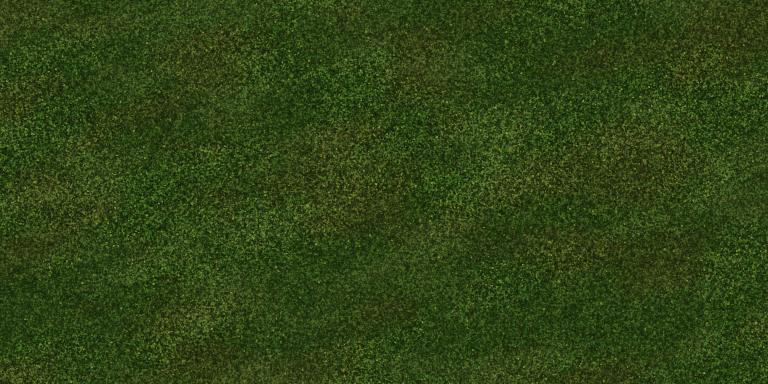
This texture is drawn by a WebGL 2 fragment shader. Its source:

```glsl
#version 300 es
precision highp float;

uniform vec2 u_resolution;
out vec4 fragColor;

float hash(vec2 cell, float seed) {
    uvec2 q = uvec2(ivec2(cell) + 4096) * uvec2(1597u, 3079u);
    uint n = (q.x ^ (q.y << 7)) + uint(seed) * 7919u;
    n = (n ^ (n >> 15)) * 73856093u;
    n = (n ^ (n >> 13)) * 19349663u;
    n ^= n >> 16;
    return float(n & 0xffffu) / 65535.0;
}

float valueNoise(vec2 p, float seed) {
    vec2 i = floor(p), f = fract(p);
    f = f * f * (3.0 - 2.0 * f);
    float low = mix(hash(i, seed), hash(i + vec2(1, 0), seed), f.x);
    float high = mix(hash(i + vec2(0, 1), seed), hash(i + vec2(1, 1), seed), f.x);
    return mix(low, high, f.y);
}

float fbm(vec2 p, float seed) {
    float sum = 0.0, weight = 0.5;
    for (int octave = 0; octave < 5; octave++) {
        sum += weight * valueNoise(p, seed + float(octave));
        p = mat2(1.9, 0.6, -0.6, 1.9) * p + 3.7;
        weight *= 0.55;
    }
    return sum / 1.055;
}

mat2 rotation(float angle) {
    float c = cos(angle), s = sin(angle);
    return mat2(c, s, -s, c);
}

// Jittered dots: x is coverage, y is a random tint of the strongest dot.
vec2 flecks(vec2 p, float cells, float chance, float seed) {
    vec2 q = p * cells, home = floor(q), best = vec2(0.0);
    float soft = 0.5 * cells / u_resolution.y;
    for (int y = -1; y <= 1; y++) {
        for (int x = -1; x <= 1; x++) {
            vec2 cell = home + vec2(x, y);
            if (hash(cell, seed) > chance) continue;
            vec2 d = q - cell - vec2(hash(cell, seed + 1.0), hash(cell, seed + 2.0));
            d = rotation(6.28 * hash(cell, seed + 3.0)) * d * vec2(1.0, 1.3);
            float radius = mix(0.2, 0.38, hash(cell, seed + 4.0));
            float cover = 1.0 - smoothstep(radius - soft, radius + soft, length(d));
            if (cover > best.x) best = vec2(cover, hash(cell, seed + 5.0));
        }
    }
    return best;
}

void main() {
    vec2 p = gl_FragCoord.xy / u_resolution.y;

    // Broad drifts, stretched along a gently rising diagonal
    vec2 drift = rotation(-0.3) * p * vec2(3.6, 8.0);
    float lush = smoothstep(0.36, 0.68, fbm(drift, 10.0));
    float dry = smoothstep(0.36, 0.68, fbm(drift * 1.1 + 17.0, 20.0));
    float pale = smoothstep(0.44, 0.74, fbm(drift * 1.4 + 41.0, 30.0));

    vec3 color = mix(vec3(0.150, 0.246, 0.068), vec3(0.188, 0.238, 0.072), dry);
    color *= 0.95 + 0.08 * lush;
    color = mix(color, vec3(0.28, 0.34, 0.14), 0.36 * pale);

    // Fine blade grain, rougher where growth is lush
    vec2 blade = rotation(0.5) * p;
    float grain = 0.55 * valueNoise(blade * 330.0, 40.0) + 0.45 * valueNoise(blade * 190.0, 41.0);
    color *= exp((grain - 0.49) * mix(1.45, 2.05, lush));
    color = mix(color, vec3(0.32, 0.37, 0.18), 0.4 * smoothstep(0.56, 0.85, grain));
    float tint = valueNoise(blade * 150.0, 42.0) - 0.5;
    color *= 1.0 + tint * vec3(0.28, 0.0, 0.15);

    // Dark gaps, straw bits and bright leaf tips
    vec2 gap = flecks(p, 115.0, 0.05 + 0.21 * lush, 50.0);
    color = mix(color, vec3(0.075, 0.140, 0.045), 0.65 * gap.x);
    vec2 straw = flecks(p + 0.31, 130.0, 0.07 + 0.17 * pale, 60.0);
    color = mix(color, vec3(0.38, 0.43, 0.20), straw.x * (0.3 + 0.5 * straw.y));
    vec2 tip = flecks(p + 0.73, 118.0, 0.03 + 0.18 * lush, 70.0);
    vec3 tipColor = mix(vec3(0.43, 0.56, 0.17), vec3(0.62, 0.64, 0.22), tip.y);
    color = mix(color, tipColor, tip.x * (0.3 + 0.55 * fract(tip.y * 7.0)));

    fragColor = vec4(color, 1.0);
}
```
